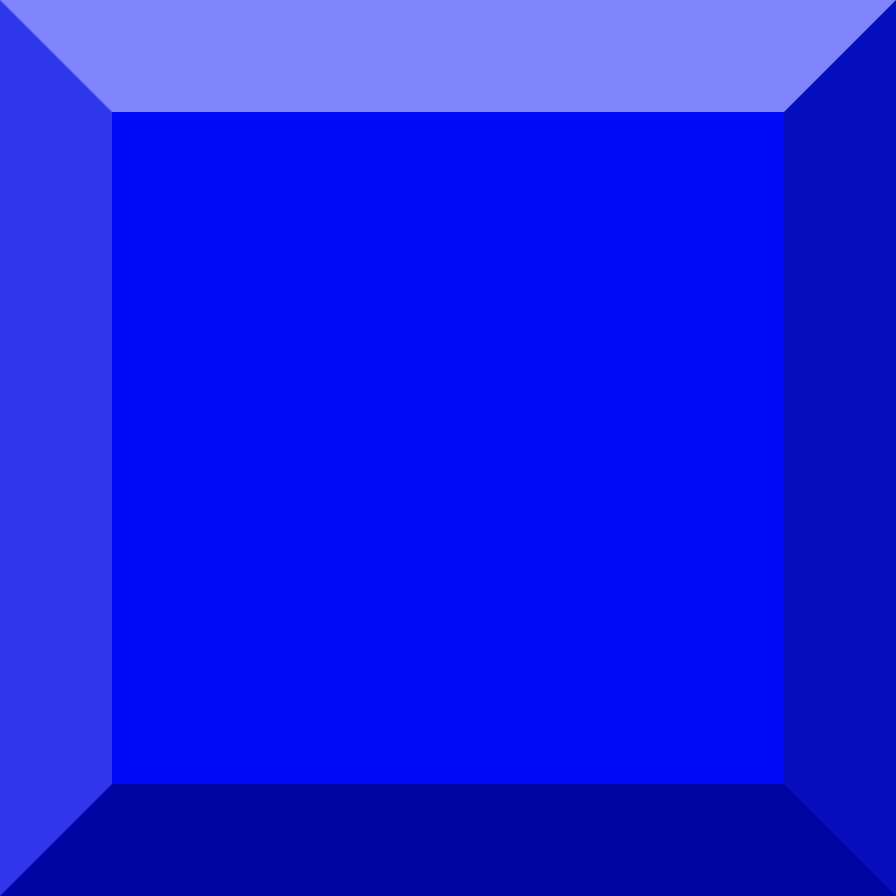
This background is drawn by a Shadertoy shader. Its source:

```glsl
// A square blue bevelled tile: a flat centre framed by four mitred, shaded faces.

// Soft step about one pixel wide, centred on zero
float cover(float dist, float pixel) {
    return smoothstep(-0.6 * pixel, 0.6 * pixel, dist);
}

void mainImage(out vec4 fragColor, in vec2 fragCoord) {
    vec2 uv = fragCoord / iResolution.xy;
    vec2 p = uv - 0.5;
    float pixel = 1.0 / min(iResolution.x, iResolution.y);

    vec3 topColor    = vec3(0.50, 0.52, 0.99);
    vec3 leftColor   = vec3(0.19, 0.22, 0.93);
    vec3 rightColor  = vec3(0.02, 0.05, 0.75);
    vec3 bottomColor = vec3(0.00, 0.02, 0.63);
    vec3 centerColor = vec3(0.00, 0.04, 0.98);

    // Bevel faces, split along the two diagonals
    float aboveRising  = cover((p.y - p.x) * 0.7071, pixel);
    float aboveFalling = cover((p.y + p.x) * 0.7071, pixel);
    vec3 upperLeft  = mix(leftColor, topColor, aboveFalling);
    vec3 lowerRight = mix(bottomColor, rightColor, aboveFalling);
    vec3 color = mix(lowerRight, upperLeft, aboveRising);

    // Flat centre, inset by one eighth of the canvas
    float inset = 0.375 - max(abs(p.x), abs(p.y));
    color = mix(color, centerColor, cover(inset, pixel));

    fragColor = vec4(color, 1.0);
}
```
